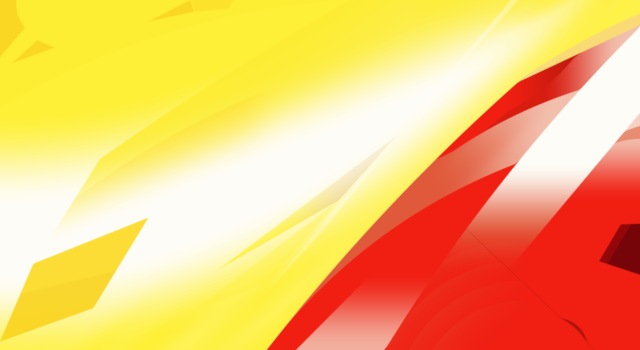
Write a Shadertoy shader that draws this background.

```glsl
#define CANVAS vec2(7.68, 4.18)
#define WHITE vec3(0.995, 0.99, 0.965)
#define YELLOW vec3(0.995, 0.94, 0.21)
#define GOLD vec3(0.98, 0.83, 0.12)
#define TAN vec3(0.93, 0.83, 0.66)
#define RED vec3(0.94, 0.12, 0.07)
#define CORAL vec3(0.88, 0.35, 0.23)
#define BLUSH vec3(0.95, 0.75, 0.68)
#define MAROON vec3(0.46, 0.02, 0.03)
#define STREAK_DENSITY 3.2
#define STREAK_AMOUNT 0.16

// Coverage left of the edge a-b; a positive bend bulges it outward
float side(vec2 p, vec2 a, vec2 b, float bend) {
    vec2 d = b - a, q = p - a;
    float t = clamp(dot(q, d) / dot(d, d), 0.0, 1.0);
    float h = (d.x * q.y - d.y * q.x) / length(d) + 4.0 * bend * t * (1.0 - t);
    float aa = CANVAS.x / iResolution.x;
    return smoothstep(-aa, aa, h);
}

// Convex shapes, corners counter-clockwise
float triangle(vec2 p, vec2 a, vec2 b, vec2 c) {
    return side(p, a, b, 0.0) * side(p, b, c, 0.0) * side(p, c, a, 0.0);
}

float quad(vec2 p, vec2 a, vec2 b, vec2 c, vec2 d) {
    return side(p, a, b, 0.0) * side(p, b, c, 0.0) * side(p, c, d, 0.0) * side(p, d, a, 0.0);
}

vec2 gradientAt(vec2 cell) {
    float angle = 6.2832 * fract(sin(dot(cell, vec2(127.1, 311.7))) * 4375.85);
    return vec2(cos(angle), sin(angle));
}

float gradientNoise(vec2 p) {
    vec2 i = floor(p), f = fract(p), u = f * f * (3.0 - 2.0 * f), e = vec2(1.0, 0.0);
    float low = mix(dot(gradientAt(i), f), dot(gradientAt(i + e.xy), f - e.xy), u.x);
    float high = mix(dot(gradientAt(i + e.yx), f - e.yx), dot(gradientAt(i + e.xx), f - e.xx), u.x);
    return mix(low, high, u.y);
}

// Yellow fields around the white diagonal
vec3 yellowSide(vec2 p, float streak) {
    float curve = 0.08 * p.x * p.x;
    float upper = smoothstep(-0.55, 0.6, p.y - 2.25 - curve);
    float lower = smoothstep(0.55, -0.5, p.y - 0.35 - curve);
    float top = smoothstep(3.7, 4.3, p.y) * smoothstep(4.2, 5.2, p.x) * (0.6 + 3.0 * streak);
    vec3 col = mix(WHITE, YELLOW, clamp(max(max(upper, lower * (0.9 + streak)), top), 0.0, 1.0));
    col = mix(col, GOLD, 0.1 * upper * side(p, vec2(0.0, 2.9), vec2(4.1, 4.18), -0.25));

    // Large blade with a deeper inner fold
    float blade = side(p, vec2(4.2, 4.18), vec2(1.2, 2.28), 0.04)
                * side(p, vec2(1.2, 2.28), vec2(0.0, 0.4), 0.0);
    float fade = smoothstep(-0.5, 0.5, p.y - 1.5 - 0.4 * p.x);
    col = mix(col, YELLOW, 0.85 * blade * fade);
    col = mix(col, GOLD, 0.12 * blade * fade);
    float fold = side(p, vec2(3.2, 3.1), vec2(1.0, 1.88), 0.08) * blade;
    col = mix(col, GOLD, 0.3 * fold * fade * smoothstep(3.4, 2.8, p.x));

    // Gold block at the lower left
    float block = quad(p, vec2(0.0, 0.1), vec2(1.12, 0.5), vec2(1.78, 1.58), vec2(0.4, 1.03))
                * side(p, vec2(0.4, 1.03), vec2(0.0, 0.4), 0.0);
    float shade = side(p, vec2(1.33, 0.93), vec2(0.2, 0.66), 0.0);
    col = mix(col, mix(mix(YELLOW, GOLD, 0.55), GOLD, 0.5 + 0.5 * shade), 0.92 * block);

    // Central wedge, its sliver and pale rim
    vec2 tip = vec2(4.76, 2.56), foot = vec2(2.62, 0.96);
    float wedge = triangle(p, foot, vec2(4.07, 1.79), tip) * side(p, tip, foot, 0.14);
    float depth = dot(p - foot, normalize(vec2(-0.82, 1.43)));
    vec3 wedgeColor = mix(YELLOW, TAN, smoothstep(3.3, 4.3, p.x));
    col = mix(col, wedgeColor, 0.85 * wedge * exp(-3.5 * max(depth, 0.0)));
    col = mix(col, YELLOW, 0.35 * triangle(p, vec2(2.3, 0.45), vec2(3.2, 0.8), vec2(4.07, 1.79)));
    float rim = side(p, tip, vec2(2.6, 0.0), 0.0) * side(p, vec2(2.45, 0.0), tip, 0.1);
    col = mix(col, WHITE, 0.35 * rim * smoothstep(0.3, 1.6, p.y));

    // Gold chips along the upper left
    float chips = side(p, vec2(0.0, 3.5), vec2(0.3, 3.85), 0.0) * side(p, vec2(0.3, 3.85), vec2(0.2, 4.2), -0.04);
    chips += triangle(p, vec2(0.15, 3.43), vec2(0.65, 3.61), vec2(0.45, 3.7));
    chips += triangle(p, vec2(1.8, 3.93), vec2(2.33, 4.04), vec2(2.28, 4.18));
    chips += 0.5 * quad(p, vec2(2.35, 4.04), vec2(2.75, 4.08), vec2(2.8, 4.2), vec2(2.28, 4.2));
    return mix(col, GOLD, 0.85 * min(chips, 1.0));
}

// Red blades left of the white beam
vec3 redBlades(vec2 p, vec3 col, float streak) {
    float left = side(p, vec2(6.22, 3.2), vec2(3.2, 0.0), 0.1);
    float haze = left * side(p, vec2(7.68, 4.02), vec2(6.22, 3.22), 0.04);
    col = mix(col, BLUSH, 0.45 * haze);
    vec3 body = mix(CORAL, BLUSH, smoothstep(5.2, 6.7, p.x + streak));
    float cap = side(p, vec2(5.43, 2.37), vec2(6.93, 3.1), -0.06);
    vec3 capColor = mix(RED, RED * 0.82, smoothstep(6.0, 6.9, p.x));
    float facet = side(p, vec2(6.1, 2.85), vec2(6.88, 3.48), 0.05);
    capColor = mix(mix(RED * 0.9, BLUSH, smoothstep(6.5, 7.5, p.x)), capColor, facet);
    body = mix(body, capColor, cap);
    float blade = side(p, vec2(6.18, 2.22), vec2(3.2, 0.0), 0.26);
    float pale = side(p, vec2(4.4, 0.85), vec2(3.55, 0.0), 0.0) * smoothstep(0.95, 0.0, p.y);
    body = mix(body, mix(RED, BLUSH, 0.9 * pale), blade);
    return mix(col, body, left * side(p, vec2(7.68, 3.88), vec2(6.22, 3.2), 0.0));
}

// White beam melting into the red field
vec3 redField(vec2 p) {
    vec3 beam = mix(RED, CORAL, smoothstep(0.9, 1.6, p.y));
    beam = mix(beam, WHITE, smoothstep(1.3, 2.25, p.y));
    vec3 field = mix(RED, BLUSH, smoothstep(1.75, 2.6, p.y));
    field = mix(field, CORAL, 0.5 * side(p, vec2(7.2, 2.38), vec2(7.7, 2.52), -0.04));
    field = mix(field, WHITE, 0.6 * side(p, vec2(7.25, 2.45), vec2(7.7, 2.68), -0.03));
    vec3 col = mix(beam, field, side(p, vec2(7.68, 2.83), vec2(5.3, 0.0), 0.0));

    // Nested arcs near the lower edge
    for (int i = 0; i < 4; i++) {
        float gap = 1.35 + 0.24 * float(i) - length(p - vec2(6.3, -0.75));
        float arc = smoothstep(0.0, 0.015, gap) * exp(-5.0 * max(gap, 0.0));
        col = mix(col, CORAL, 0.2 * arc * smoothstep(6.6, 5.2, p.x));
    }
    float crescent = side(p, vec2(7.05, 0.08), vec2(6.73, 0.38), 0.07)
                   * side(p, vec2(6.73, 0.38), vec2(7.05, 0.08), -0.03);
    col = mix(col, MAROON, 0.5 * crescent);

    // Dark faceted block
    float dark = quad(p, vec2(7.19, 1.06), vec2(7.8, 0.86), vec2(7.8, 1.51), vec2(7.45, 1.5));
    float lit = side(p, vec2(7.57, 1.5), vec2(7.31, 1.06), 0.0);
    return mix(col, mix(MAROON * 1.25, MAROON, lit), dark);
}

void mainImage(out vec4 fragColor, in vec2 fragCoord) {
    vec2 p = fragCoord / iResolution.xy * CANVAS;
    vec2 along = vec2(p.x + p.y, (p.y - 0.85 * p.x) * STREAK_DENSITY);
    float streak = STREAK_AMOUNT * gradientNoise(along * vec2(0.25, 1.0));
    vec3 col = redBlades(p, yellowSide(p, streak), streak);
    float beamSide = side(p, vec2(7.65, 3.83), vec2(4.65, 0.05), 0.14);
    fragColor = vec4(mix(col, redField(p), beamSide), 1.0);
}
```
